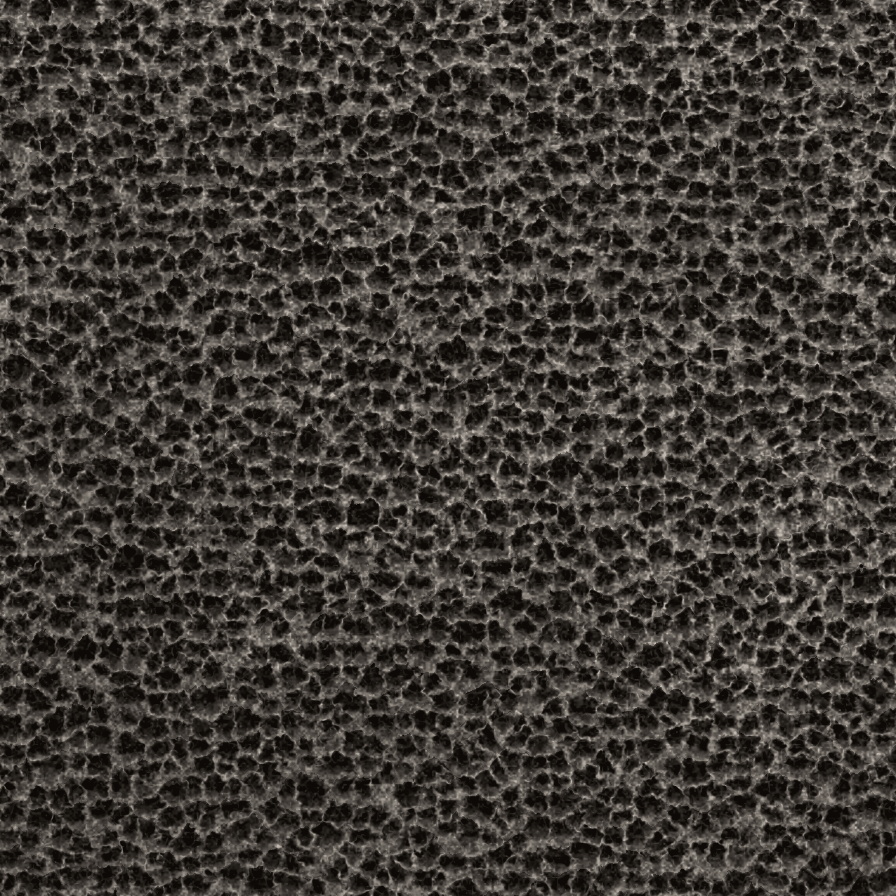
Write a Shadertoy shader that draws this texture.

```glsl
// Dark pitted surface: round hollows crowded between grainy, pale ridges.
// Two scales of weighted cell noise shape the pits; light falls from above,
// leaving upper walls black and lower walls grey, with fine mineral grain on top.

const vec3 PIT_BLACK  = vec3(0.050, 0.035, 0.022);
const vec3 CREST_GREY = vec3(0.760, 0.730, 0.695);
const float LARGE_PITS = 39.0;   // pits across the canvas
const float SMALL_PITS = 76.0;

float hash(vec2 p) {
    return fract(sin(dot(p, vec2(127.1, 311.7))) * 43758.545);
}

vec2 hash2(vec2 p) {
    return vec2(hash(p), hash(p + 57.3));
}

float valueNoise(vec2 p) {
    vec2 cell = floor(p), f = fract(p);
    f = f * f * (3.0 - 2.0 * f);
    float low  = mix(hash(cell), hash(cell + vec2(1, 0)), f.x);
    float high = mix(hash(cell + vec2(0, 1)), hash(cell + vec2(1, 1)), f.x);
    return mix(low, high, f.y);
}

// Signed noise vector, used to ruffle the pit outlines
vec2 ruffle(vec2 p) {
    return vec2(valueNoise(p), valueNoise(p + 31.7)) - 0.5;
}

// x: depth inside the pit from its rim, y: height above the pit centre
vec2 pitField(vec2 p, float sizeSpread) {
    vec2 cell = floor(p);
    float nearest = 9.0, second = 9.0, height = 0.0;
    for (int j = -1; j <= 1; j++) {
        for (int i = -1; i <= 1; i++) {
            vec2 id = cell + vec2(i, j);
            vec2 offset = p - id - 0.1 - 0.8 * hash2(id);
            float radius = 1.0 + sizeSpread * (hash(id + 19.4) - 0.5);
            float d = length(offset) / radius;
            if (d < nearest) {
                second = nearest;
                nearest = d;
                height = offset.y;
            } else {
                second = min(second, d);
            }
        }
    }
    return vec2(min(second - nearest, 0.74 - nearest), height);
}

// 1 on the crest between pits, 0 in the hollow; thinner under an upper rim
float ridgeMask(vec2 pit, float width) {
    return 1.0 - smoothstep(0.02, width, pit.x + 0.22 * pit.y);
}

void mainImage(out vec4 fragColor, in vec2 fragCoord) {
    vec2 uv = fragCoord / iResolution.xy;

    // Ragged, slightly wandering outlines
    vec2 p = uv + 0.010 * ruffle(uv * 24.0)
                + 0.006 * ruffle(uv * 120.0)
                + 0.0045 * ruffle(uv * 250.0);

    // Large pits, broken up by small ones
    vec2 largePit = pitField(p * LARGE_PITS, 0.7);
    vec2 smallPit = pitField(p * SMALL_PITS + 13.7, 0.6);
    float largeRidge = ridgeMask(largePit, 0.36);
    float smallRidge = ridgeMask(smallPit, 0.40);
    float ridge = largeRidge * mix(0.50, 1.0, smallRidge);

    // Shadowed upper wall, lit lower wall
    float lit = 1.0 - smoothstep(-0.42, 0.10, largePit.y);
    float hollow = 0.27 * lit + 0.13 * smallRidge;
    float tone = mix(hollow, 0.64, ridge);

    // Grain and scattered bright specks
    float grain = 0.6 * valueNoise(uv * 380.0) + 0.4 * valueNoise(uv * 210.0 + 5.1) - 0.5;
    float speck = smoothstep(0.74, 0.95, valueNoise(uv * 290.0 + 71.0));
    tone += grain * mix(0.30, 0.85, ridge);
    tone += speck * mix(0.16, 0.26, ridge);

    // Broad unevenness and light stronger toward the upper right
    float patches = valueNoise(uv * 7.0 + 3.0) - 0.5;
    float light = 0.86 + 0.13 * uv.x + 0.15 * uv.y + 0.16 * patches;
    tone = clamp(tone * light - 0.02, 0.0, 1.0);

    fragColor = vec4(mix(PIT_BLACK, CREST_GREY, tone), 1.0);
}
```
